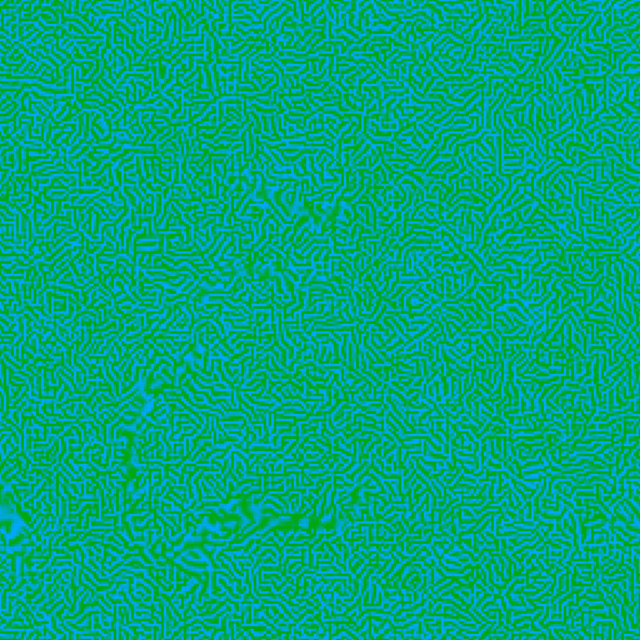
A WebGL 1 fragment shader for this pattern:

```glsl
precision highp float;
// Fine green and blue labyrinth of short bent stripes with a few softer, wider scars.

uniform vec2 u_resolution;

const float PI = 3.14159265;
const float LATTICE = 256.0;        // grains across the canvas
const float KERNEL_SIZE = 5.0;      // grains per wave kernel
const float STRIPE_PERIOD = 2.65;   // grains per stripe pair
const float CONTRAST = 1.12;
const float GREEN_LEVEL = 0.655;
const vec2 BLUE_RANGE = vec2(0.05, 0.98);

vec3 hash3(vec2 p) {
  vec3 q = fract(vec3(p.xyx) * vec3(0.1031, 0.1030, 0.0973));
  q += dot(q, q.yxz + 33.33);
  return fract((q.xxy + q.yzz) * q.zyx);
}

float valueNoise(vec2 p) {
  vec2 i = floor(p);
  vec2 f = p - i;
  f = f * f * (3.0 - 2.0 * f);
  float bottom = mix(hash3(i).x, hash3(i + vec2(1.0, 0.0)).x, f.x);
  float top = mix(hash3(i + vec2(0.0, 1.0)).x, hash3(i + 1.0).x, f.x);
  return mix(bottom, top, f.y);
}

// Thin winding lines, strongest at the lower left, where stripes widen.
float scarMask(vec2 uv) {
  float ridge = abs(valueNoise(uv * 8.0 + 41.0) - 0.5);
  float patches = valueNoise(uv * 6.0 + 83.0);
  float corner = 0.35 * (1.0 - smoothstep(0.1, 0.5, length(uv - vec2(0.3, 0.33))));
  return (1.0 - smoothstep(0.0, 0.09, ridge)) * smoothstep(0.55, 1.0, patches + corner);
}

// Stripe direction: a slow flow plus a random turn, drawn towards 45 degree steps.
float stripeAngle(float flow, float turn) {
  float angle = PI * (2.0 * flow + 0.85 * turn);
  float quarter = PI * 0.25;
  return mix(angle, floor(angle / quarter + 0.5) * quarter, 0.4);
}

// One windowed complex wave around a kernel centre.
vec2 waveKernel(vec2 offset, float angle, float frequency, float phase) {
  float window = max(0.0, 1.0 - dot(offset, offset));
  vec2 direction = vec2(cos(angle), sin(angle));
  float t = 2.0 * PI * (frequency * dot(offset, direction) + phase);
  return window * window * vec2(cos(t), sin(t));
}

// Sum of nearby waves, normalised, with a slightly different strength per grain.
float labyrinth(vec2 grain) {
  vec2 p = grain / KERNEL_SIZE;
  vec2 home = floor(p);
  vec2 sum = vec2(0.0);
  for (int y = -1; y <= 1; y++) {
    for (int x = -1; x <= 1; x++) {
      vec2 cell = home + vec2(float(x), float(y));
      vec2 uv = (cell + 0.5) * KERNEL_SIZE / LATTICE;
      float flow = valueNoise(uv * 9.0 + 17.0);
      float frequency = KERNEL_SIZE / STRIPE_PERIOD * mix(1.0, 0.3, scarMask(uv));
      for (int k = 0; k < 2; k++) {
        vec2 seed = cell + 131.0 * float(k + 1);
        vec3 place = hash3(seed);
        vec3 shape = hash3(seed + 57.0);
        vec2 offset = p - cell - place.xy;
        float varied = frequency * mix(0.85, 1.12, shape.z);
        sum += waveKernel(offset, stripeAngle(flow, shape.y), varied, place.z);
      }
    }
  }
  float gain = mix(1.2, 0.8, scarMask(grain / LATTICE));
  gain *= mix(0.75, 1.15, hash3(grain + 211.0).x);
  return clamp(gain * sum.x / (length(sum) + 0.02), -1.0, 1.0);
}

// Blend the field between neighbouring grains across narrow smooth borders.
float grainField(vec2 p) {
  vec2 i = floor(p);
  vec2 f = smoothstep(0.14, 0.86, p - i);
  float bottom = mix(labyrinth(i), labyrinth(i + vec2(1.0, 0.0)), f.x);
  float top = mix(labyrinth(i + vec2(0.0, 1.0)), labyrinth(i + 1.0), f.x);
  return mix(bottom, top, f.y);
}

// Faint shifts of tone, broad and patchy.
float toneDrift(vec2 uv) {
  float broad = valueNoise(uv * 12.0 + 29.0) - 0.5;
  float patchy = valueNoise(uv * 45.0 + 67.0) - 0.5;
  return 0.15 * broad + 0.35 * patchy;
}

void main() {
  vec2 uv = gl_FragCoord.xy / u_resolution;
  float field = CONTRAST * grainField(uv * LATTICE) + toneDrift(uv);
  float level = 0.5 + 0.5 * clamp(field, -1.0, 1.0);
  float blue = mix(BLUE_RANGE.x, BLUE_RANGE.y, pow(level, 1.1));
  gl_FragColor = vec4(0.0, GREEN_LEVEL, blue, 1.0);
}
```
